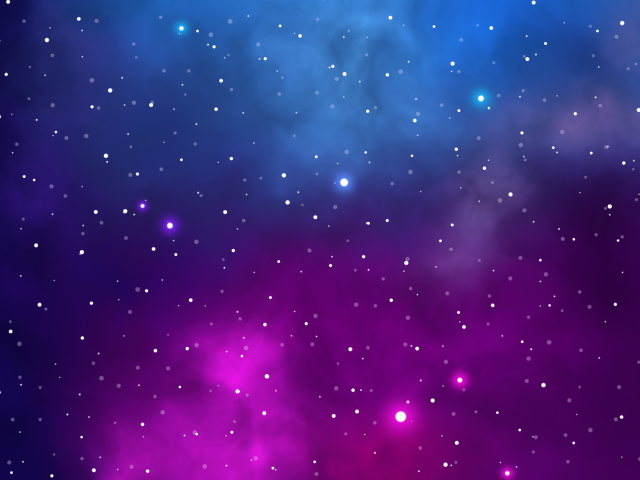
Write a WebGL 1 fragment shader that draws this background.

```glsl
precision highp float;
// Deep-space nebula: a blue-to-violet sky gradient, overlaid with soft
// elliptical clouds whose edges are bent by fractal noise, then scattered
// small stars on jittered grids and a few large glowing stars.

uniform vec2 u_resolution;

// Sky gradient, bottom to top
const vec3 PLUM      = vec3(0.33, 0.01, 0.40);
const vec3 DUSK      = vec3(0.18, 0.13, 0.41);
const vec3 STEEL     = vec3(0.16, 0.30, 0.59);
const vec3 AZURE     = vec3(0.12, 0.37, 0.70);
// Clouds
const vec3 MIDNIGHT  = vec3(0.05, 0.02, 0.27);
const vec3 INDIGO    = vec3(0.11, 0.02, 0.31);
const vec3 VIOLET    = vec3(0.18, 0.08, 0.46);
const vec3 SLATE     = vec3(0.17, 0.19, 0.47);
const vec3 NAVY      = vec3(0.11, 0.16, 0.42);
const vec3 SKY_BLUE  = vec3(0.27, 0.54, 0.82);
const vec3 ROYAL     = vec3(0.08, 0.37, 0.80);
const vec3 MAUVE     = vec3(0.43, 0.35, 0.61);
const vec3 AUBERGINE = vec3(0.17, 0.00, 0.25);
const vec3 PURPLE    = vec3(0.45, 0.00, 0.49);
const vec3 MAGENTA   = vec3(0.79, 0.07, 0.79);
const vec3 CRIMSON   = vec3(0.51, 0.00, 0.40);
// Star halos
const vec3 CYAN_HALO   = vec3(0.10, 0.68, 0.95);
const vec3 BLUE_HALO   = vec3(0.35, 0.55, 1.00);
const vec3 VIOLET_HALO = vec3(0.48, 0.12, 0.95);
const vec3 PINK_HALO   = vec3(0.95, 0.05, 0.88);

const float WARP       = 0.13;   // bending of cloud edges
const float NOISE_FREQ = 6.0;
const float ROUGHNESS  = 1.5;    // density variation inside clouds
const float SHADING    = 0.22;   // brightness variation of the whole sky

float hash(vec2 p) {
  return fract(sin(dot(p, vec2(127.1, 311.7))) * 43758.55);
}

float noise(vec2 p) {
  vec2 i = floor(p), f = fract(p);
  f = f * f * (3.0 - 2.0 * f);
  return mix(mix(hash(i), hash(i + vec2(1.0, 0.0)), f.x),
             mix(hash(i + vec2(0.0, 1.0)), hash(i + 1.0), f.x), f.y);
}

float fbm(vec2 p) {
  float sum = 0.0, amp = 0.5;
  for (int i = 0; i < 5; i++) {
    sum += amp * noise(p);
    p = mat2(1.6, 1.2, -1.2, 1.6) * p + 7.3;
    amp *= 0.5;
  }
  return sum;
}

// Elliptical cloud; texture is centred on zero
void cloud(inout vec3 col, vec2 p, vec2 centre, vec2 radius,
           vec3 tint, float opacity, float texture) {
  vec2 d = (p - centre) / radius;
  float density = exp(-dot(d, d)) * (1.0 + ROUGHNESS * texture);
  col = mix(col, tint, clamp(density * opacity, 0.0, 1.0));
}

// One jittered star per cell, with varied size
float starLayer(vec2 p, float cell, float radius, float seed) {
  vec2 id = floor(p / cell) + seed;
  vec2 jitter = 0.1 + 0.8 * vec2(hash(id), hash(id + 41.7));
  float r = radius * mix(0.6, 1.15, hash(id + 83.1));
  float edge = 0.8 / u_resolution.y;
  float d = length((fract(p / cell) - jitter) * cell);
  return (1.0 - smoothstep(r - edge, r + edge, d)) * step(hash(id + 19.3), 0.75);
}

void glowStar(inout vec3 col, vec2 p, vec2 centre, float core, float halo, vec3 tint) {
  float d = length(p - centre);
  float edge = max(1.0 / u_resolution.y, 0.2 * core);
  col = mix(col, tint, 0.95 * exp(-d * d / (halo * halo)));
  col = mix(col, vec3(1.0), 1.0 - smoothstep(core - edge, core + edge, d));
}

void main() {
  vec2 p = gl_FragCoord.xy / u_resolution.y;
  float n = fbm(p * NOISE_FREQ);
  float m = fbm(p * NOISE_FREQ + 31.4);
  vec2 q = p + WARP * (vec2(n, m) - 0.48);
  float t = fbm(q * NOISE_FREQ * 1.7 + 11.0) - 0.48;

  // Sky gradient
  vec3 col = mix(PLUM, DUSK, smoothstep(0.36, 0.60, q.y));
  col = mix(col, STEEL, smoothstep(0.56, 0.78, q.y));
  col = mix(col, AZURE, smoothstep(0.76, 1.0, q.y));

  // Dark and blue regions
  col = mix(col, MIDNIGHT, 0.95 * (1.0 - smoothstep(0.0, 0.33, q.x)));
  cloud(col, q, vec2(0.20, 0.45), vec2(0.27, 0.16), INDIGO, 0.85, t);
  cloud(col, q, vec2(0.33, 0.71), vec2(0.20, 0.12), NAVY, 0.70, t);
  cloud(col, q, vec2(0.14, 0.86), vec2(0.10, 0.18), SLATE, 0.75, t);
  cloud(col, q, vec2(0.10, 0.63), vec2(0.13, 0.13), VIOLET, 0.75, t);
  cloud(col, q, vec2(1.05, 0.96), vec2(0.20, 0.16), ROYAL, 0.85, 0.0);
  cloud(col, q, vec2(0.72, 0.88), vec2(0.19, 0.20), SKY_BLUE, 0.80, t);
  cloud(col, q, vec2(1.23, 0.88), vec2(0.12, 0.10), NAVY, 0.65, t);
  cloud(col, q, vec2(1.27, 0.46), vec2(0.24, 0.20), AUBERGINE, 0.95, 0.0);
  cloud(col, q, vec2(1.33, 0.14), vec2(0.22, 0.25), AUBERGINE, 0.60, t);

  // Mauve arm and magenta plume
  cloud(col, q, vec2(0.94, 0.45), vec2(0.09, 0.05), MAUVE, 0.50, t);
  cloud(col, q, vec2(1.01, 0.60), vec2(0.09, 0.12), MAUVE, 0.70, t);
  cloud(col, q, vec2(1.23, 0.75), vec2(0.18, 0.06), MAUVE, 0.85, t);
  cloud(col, q, vec2(1.34, 0.95), vec2(0.07, 0.10), MAUVE, 0.55, t);
  cloud(col, q, vec2(0.77, 0.29), vec2(0.32, 0.15), PURPLE, 0.85, t);
  cloud(col, q, vec2(0.78, 0.03), vec2(0.17, 0.10), CRIMSON, 0.85, t);
  cloud(col, q, vec2(0.50, 0.23), vec2(0.09, 0.11), MAGENTA, 0.75, t);
  cloud(col, q, vec2(0.50, 0.05), vec2(0.14, 0.12), MAGENTA, 0.90, t);
  cloud(col, q, vec2(0.28, 0.03), vec2(0.09, 0.06), MAGENTA, 0.65, t);
  col *= 1.0 + SHADING * 2.0 * t;

  // Scattered stars: faint discs, bright discs, tiny points
  col = mix(col, vec3(0.85, 0.80, 0.90), 0.38 * starLayer(p, 0.075, 0.0042, 3.0));
  col = mix(col, vec3(1.0), starLayer(p + 0.031, 0.092, 0.0040, 57.0));
  col = mix(col, vec3(1.0), 0.8 * starLayer(p + 0.017, 0.083, 0.0018, 113.0));

  // Large glowing stars
  glowStar(col, p, vec2(0.378, 0.941), 0.0045, 0.014, CYAN_HALO);
  glowStar(col, p, vec2(1.002, 0.795), 0.0060, 0.020, CYAN_HALO);
  glowStar(col, p, vec2(0.717, 0.620), 0.0080, 0.020, BLUE_HALO);
  glowStar(col, p, vec2(0.297, 0.571), 0.0040, 0.011, VIOLET_HALO);
  glowStar(col, p, vec2(0.354, 0.530), 0.0060, 0.018, VIOLET_HALO);
  glowStar(col, p, vec2(0.835, 0.132), 0.0110, 0.034, PINK_HALO);
  glowStar(col, p, vec2(0.958, 0.208), 0.0050, 0.018, PINK_HALO);
  glowStar(col, p, vec2(1.057, 0.014), 0.0045, 0.013, PINK_HALO);

  gl_FragColor = vec4(col, 1.0);
}
```
